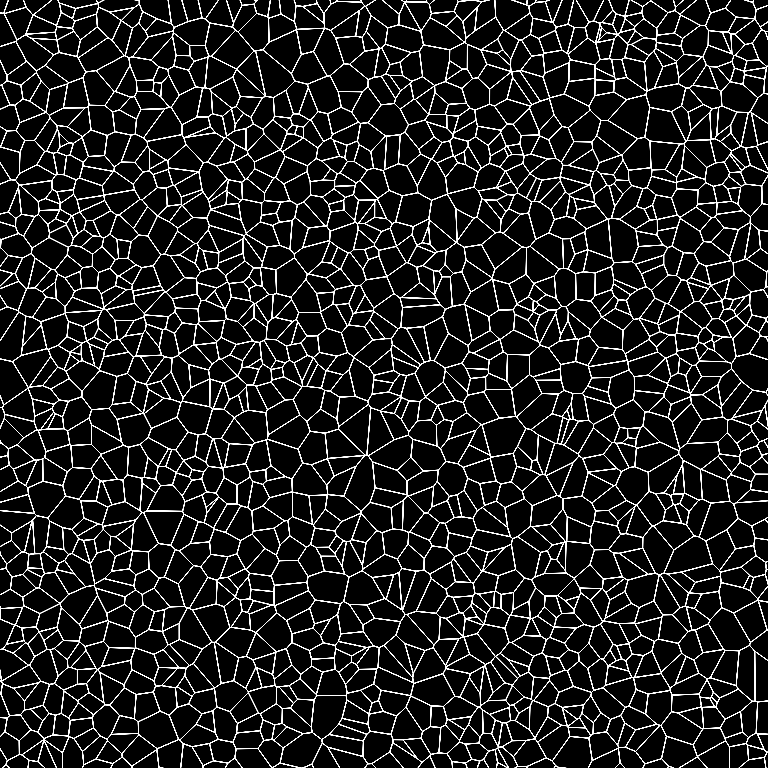
Write a Shadertoy shader that draws this pattern.

```glsl
// Draws thin white Voronoi cell borders around purely random seeds on black.

const vec3 BACKGROUND = vec3(0.0);
const vec3 BORDER = vec3(1.0);
const float GRID = 19.0;               // grid squares along the canvas height
const float SEEDS_PER_SQUARE = 4.2;    // mean of the random seed count
const float LINE_WIDTH = 1.0 / 512.0;  // in canvas heights
const int MAX_SEEDS = 14;

// Integer hash giving three uniform values in 0..1
vec3 hash3(ivec3 key) {
    uvec3 v = uvec3(key + 1024) * 1664525u + 1013904223u;
    v.x += v.y * v.z; v.y += v.z * v.x; v.z += v.x * v.y;
    v ^= v >> 16u;
    v.x += v.y * v.z; v.y += v.z * v.x; v.z += v.x * v.y;
    return vec3(v >> 8u) / 16777216.0;
}

// Poisson distributed count from one uniform value
int poissonCount(float mean, float u) {
    float term = exp(-mean);
    int count = 0;
    while (u >= term && count < MAX_SEEDS) {
        u -= term;
        count++;
        term *= mean / float(count);
    }
    return count;
}

int seedCount(ivec2 square, float mean) {
    return poissonCount(mean, hash3(ivec3(square, 97)).x);
}

vec2 seedPosition(ivec2 square, int index) {
    return vec2(square) + hash3(ivec3(square, index)).xy;
}

// Offset from p to its closest seed
vec2 nearestSeed(vec2 p, float mean) {
    ivec2 home = ivec2(floor(p));
    vec2 nearest = vec2(8.0);
    for (int y = -1; y <= 1; y++)
    for (int x = -1; x <= 1; x++) {
        ivec2 square = home + ivec2(x, y);
        int count = seedCount(square, mean);
        for (int i = 0; i < count; i++) {
            vec2 offset = seedPosition(square, i) - p;
            if (dot(offset, offset) < dot(nearest, nearest)) nearest = offset;
        }
    }
    return nearest;
}

// Distance from p to the closest border, along that border's steeper axis
float borderDistance(vec2 p, float mean) {
    ivec2 home = ivec2(floor(p));
    vec2 nearest = nearestSeed(p, mean);
    float closest = 8.0;
    for (int y = -1; y <= 1; y++)
    for (int x = -1; x <= 1; x++) {
        ivec2 square = home + ivec2(x, y);
        int count = seedCount(square, mean);
        for (int i = 0; i < count; i++) {
            vec2 offset = seedPosition(square, i) - p;
            vec2 across = offset - nearest;
            if (dot(across, across) < 1e-8) continue;
            float axis = max(abs(across.x), abs(across.y));
            closest = min(closest, 0.5 * dot(nearest + offset, across) / axis);
        }
    }
    return closest;
}

void mainImage(out vec4 fragColor, in vec2 fragCoord) {
    vec2 uv = fragCoord / iResolution.y;
    float edgeDistance = borderDistance(uv * GRID, SEEDS_PER_SQUARE) / GRID;

    // Crisp line with a narrow smooth edge
    float halfWidth = 0.5 * LINE_WIDTH;
    float blur = 0.15 / iResolution.y;
    float line = 1.0 - smoothstep(halfWidth - blur, halfWidth + blur, edgeDistance);
    fragColor = vec4(mix(BACKGROUND, BORDER, line), 1.0);
}
```
